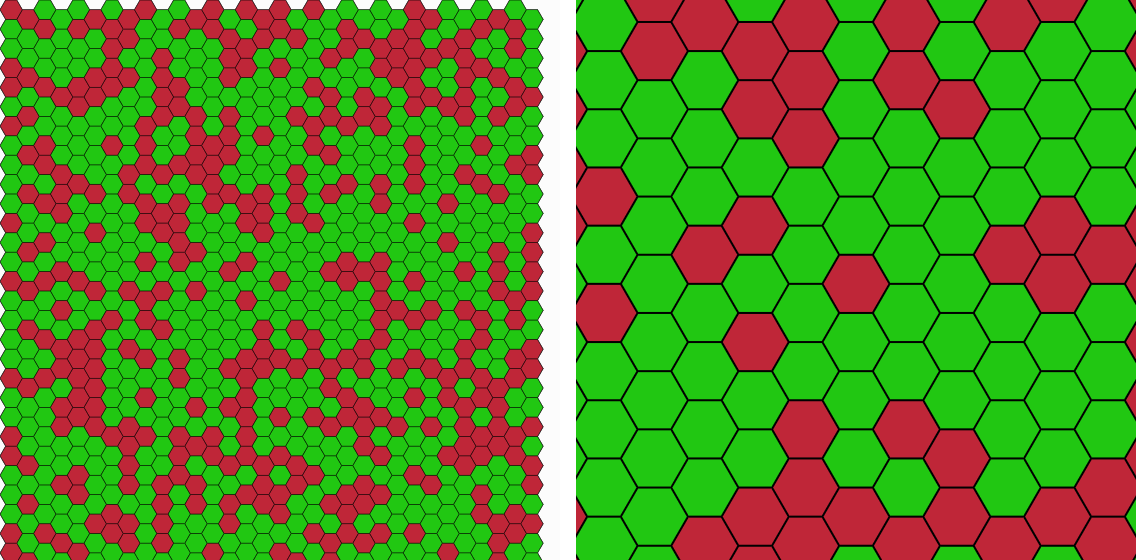
Left: the whole. Right: its middle third, enlarged.
A Shadertoy shader for this pattern:

```glsl
// Flat-topped hexagon board with clustered random red and green cells and thin black outlines.

const float SIDE = 0.02;                      // hexagon side in canvas units
const float ROW_PITCH = SIDE * 1.7320508;     // vertical distance between cells
const float COLUMN_PITCH = SIDE * 1.5;
const float COLUMNS = 32.0;
const float LINE_WIDTH = 0.0012;
const float RED_SHARE = 0.39;
const float CLUSTERING = 0.35;

const vec3 GREEN = vec3(0.13, 0.78, 0.07);
const vec3 RED   = vec3(0.75, 0.15, 0.22);
const vec3 PAPER = vec3(0.99);
const vec3 INK   = vec3(0.0);

float hash(vec2 p) {
    vec3 q = fract(vec3(p.xyx) * 0.1031);
    q += dot(q, q.yzx + 33.33);
    return fract((q.x + q.y) * q.z);
}

float valueNoise(vec2 p) {
    vec2 i = floor(p);
    vec2 f = fract(p);
    f = f * f * (3.0 - 2.0 * f);
    float low  = mix(hash(i), hash(i + vec2(1.0, 0.0)), f.x);
    float high = mix(hash(i + vec2(0.0, 1.0)), hash(i + 1.0), f.x);
    return mix(low, high, f.y);
}

// Signed distance to the edges of a flat-topped hexagon
float hexagon(vec2 p, float apothem) {
    p = abs(p);
    return max(p.y, dot(p, vec2(0.8660254, 0.5))) - apothem;
}

// Share of a pixel lying where the signed distance is negative
float coverage(float d, float pixel) {
    return clamp(0.5 - d / pixel, 0.0, 1.0);
}

// Rows count down from the top; odd columns sit half a row lower
vec2 cellCenter(vec2 cell) {
    float shift = 0.5 + 0.5 * mod(cell.x, 2.0);
    return vec2(SIDE + COLUMN_PITCH * cell.x, 1.0 - ROW_PITCH * (cell.y + shift));
}

vec3 cellColor(vec2 cell) {
    float cluster = valueNoise(cell * 0.23 + 41.0) - 0.5;
    float threshold = RED_SHARE + CLUSTERING * cluster;
    return hash(cell + 17.0) < threshold ? RED : GREEN;
}

void mainImage(out vec4 fragColor, in vec2 fragCoord) {
    vec2 uv = fragCoord / iResolution.y;
    float pixel = 1.0 / iResolution.y;
    vec2 nearCell = floor(vec2(uv.x / COLUMN_PITCH, (1.0 - uv.y) / ROW_PITCH));

    vec3 fill = vec3(0.0);
    float filled = 0.0;
    float line = 0.0;

    // Gather fills and outlines of the surrounding cells
    for (int x = -1; x <= 1; x++) {
        for (int y = -1; y <= 1; y++) {
            vec2 cell = nearCell + vec2(x, y);
            if (cell.x < 0.0 || cell.x >= COLUMNS || cell.y < 0.0) continue;
            float d = hexagon(uv - cellCenter(cell), 0.5 * ROW_PITCH);
            float inside = coverage(d, pixel);
            fill += inside * cellColor(cell);
            filled += inside;
            float halfLine = 0.5 * LINE_WIDTH;
            line = max(line, coverage(d - halfLine, pixel) - coverage(d + halfLine, pixel));
        }
    }

    // Paper shows wherever no cell covers the pixel
    vec3 color = (fill + PAPER * max(1.0 - filled, 0.0)) / max(filled, 1.0);
    fragColor = vec4(mix(color, INK, line), 1.0);
}
```
